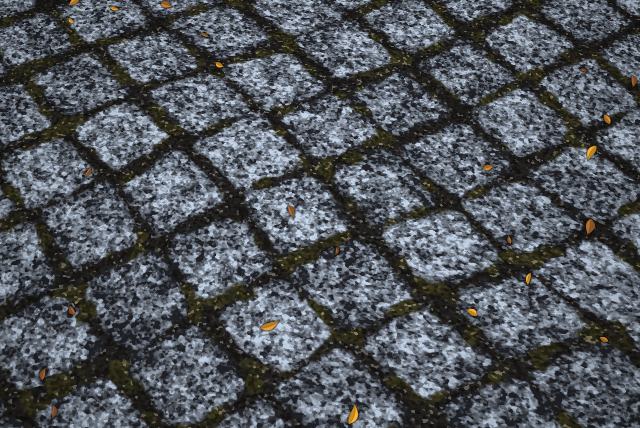
Write a Shadertoy shader that draws this texture.

```glsl
#define STONE_HALF 0.432   // half side of a stone, in lattice steps
#define CORNER 0.13        // corner rounding
#define JITTER 0.10        // spread of stone centres
#define TILT 0.26          // spread of stone rotation
#define ROUGH 0.075        // chipping of the outline
#define GRAIN 21.0         // granite grains per step
#define LEAVES 24
#define LEAF_SIZE 0.021
#define JOINT_COLOR vec3(0.115, 0.110, 0.105)
#define MOSS_COLOR vec3(0.21, 0.20, 0.10)
#define GRANITE_DARK vec3(0.12, 0.125, 0.145)
#define GRANITE_LIGHT vec3(0.74, 0.80, 0.875)

vec2 hash2(vec2 p) {
    vec3 q = fract(p.xyx * vec3(0.1031, 0.1030, 0.0973));
    q += dot(q, q.yzx + 33.33);
    return fract((q.xx + q.yz) * q.zy);
}

mat2 rotation(float a) {
    float c = cos(a), s = sin(a);
    return mat2(c, s, -s, c);
}

// Cellular noise: random grain values blended by distance to each grain
float grains(vec2 p) {
    vec2 cell = floor(p), f = p - cell;
    float sum = 0.0, total = 0.0;
    for (int y = -1; y <= 1; y++)
    for (int x = -1; x <= 1; x++) {
        vec2 o = vec2(x, y);
        vec2 r = o + hash2(cell + o) - f;
        float w = exp(-9.0 * dot(r, r));
        sum += w * hash2(cell + o + 71.7).x;
        total += w;
    }
    return sum / total;
}

// Plane seen in perspective: canvas position to paving lattice
vec2 toLattice(vec2 p) {
    mat3 view = mat3(0.184, 0.084, 0.030,
                     0.139, -0.145, -0.055,
                     -0.037, -0.012, 1.0);
    vec3 h = inverse(view) * vec3(p, 1.0);
    return h.xy / h.z;
}

// Irregular rounded block centred on a lattice point
float stoneDistance(vec2 p, vec2 id) {
    vec2 a = hash2(id + 13.0), b = hash2(id + 37.0), c = hash2(id + 59.0);
    p = rotation(TILT * (b.x - 0.5)) * (p - id - JITTER * (a - 0.5));
    p *= 1.0 + 0.30 * (c - 0.5) * p.yx;
    vec2 halfSize = STONE_HALF + 0.05 * (vec2(b.y, c.x) - 0.5);
    float corner = CORNER * (0.7 + 0.7 * c.y);
    vec2 e = abs(p) - halfSize + corner;
    return length(max(e, 0.0)) + min(max(e.x, e.y), 0.0) - corner;
}

// Nearest stone: x = distance, yz = stone id
vec3 paving(vec2 q) {
    vec2 base = floor(q + 0.5);
    vec3 nearest = vec3(9.0, 0.0, 0.0);
    for (int y = -1; y <= 1; y++)
    for (int x = -1; x <= 1; x++) {
        vec2 id = base + vec2(x, y);
        float d = stoneDistance(q, id);
        if (d < nearest.x) nearest = vec3(d, id);
    }
    return nearest;
}

vec3 graniteColor(vec2 q, vec2 id, float d, float coarse) {
    vec2 own = hash2(id + 91.0);
    vec2 g = q + 0.37 * own;
    float tone = 0.47 + 0.80 * (grains(g * GRAIN) - 0.5)
               + 0.60 * (grains(g * GRAIN * 1.9 + 40.0) - 0.5)
               + 0.45 * (coarse - 0.5) + 0.20 * (own.x - 0.5);
    tone -= 0.16 * smoothstep(-0.07, 0.0, d);
    return mix(GRANITE_DARK, GRANITE_LIGHT, clamp(tone, 0.0, 1.0));
}

vec3 jointColor(vec2 q, float coarse) {
    float grit = grains(q * 34.0 + 9.0);
    vec3 soil = mix(JOINT_COLOR, MOSS_COLOR, 0.75 * smoothstep(0.55, 0.85, coarse));
    return soil * (0.55 + 0.9 * grit) + 0.22 * smoothstep(0.80, 0.97, grit);
}

// Scattered fallen leaves with a soft shadow
vec3 addLeaves(vec3 color, vec2 p, float aspect, float pixel) {
    for (int i = 0; i < LEAVES; i++) {
        vec2 a = hash2(vec2(i, 5.0)), b = hash2(vec2(i, 23.0)), c = hash2(vec2(i, 47.0));
        vec2 center = (a - 0.5) * vec2(aspect, 1.0);
        float size = LEAF_SIZE * mix(0.45, 1.1, b.x) * (1.0 - 0.4 * center.y);
        vec2 l = rotation(6.283 * b.y) * (p - center) / size;
        l.y += 0.5 * (c.x - 0.5) * l.x * l.x;
        float width = mix(0.3, 0.55, c.y) * (1.0 - l.x * l.x) * (1.0 + 0.35 * l.x);
        float d = (abs(l.y) - width) * size;
        if (abs(l.x) > 1.2) continue;
        vec3 leaf = mix(vec3(0.52, 0.30, 0.17), vec3(0.90, 0.63, 0.16), c.x);
        leaf *= 0.85 + 0.3 * smoothstep(-0.25, 0.25, l.y) - 0.2 * smoothstep(0.12, 0.0, abs(l.y));
        color *= 1.0 - 0.5 * smoothstep(0.006, 0.0, d);
        color = mix(color, leaf, smoothstep(pixel, -pixel, d));
    }
    return color;
}

void mainImage(out vec4 fragColor, in vec2 fragCoord) {
    vec2 p = (fragCoord - 0.5 * iResolution.xy) / iResolution.y;
    vec2 q = toLattice(p);
    float soft = 0.012 + 0.5 * length(fwidth(q));

    // Rows meander gently
    q += 0.07 * sin(q.yx * vec2(1.3, 1.1) + vec2(0.6, 2.1));

    float coarse = grains(q * 5.5);
    vec3 stone = paving(q);
    float d = stone.x + ROUGH * (coarse - 0.5) + 0.6 * ROUGH * (grains(q * 15.0) - 0.5);

    vec3 color = mix(jointColor(q, coarse), graniteColor(q, stone.yz, d, coarse),
                     smoothstep(soft, -soft, d));
    color *= 1.06 - 0.30 * dot(p, p);
    color = addLeaves(color, p, iResolution.x / iResolution.y, 0.7 / iResolution.y);
    fragColor = vec4(color, 1.0);
}
```
